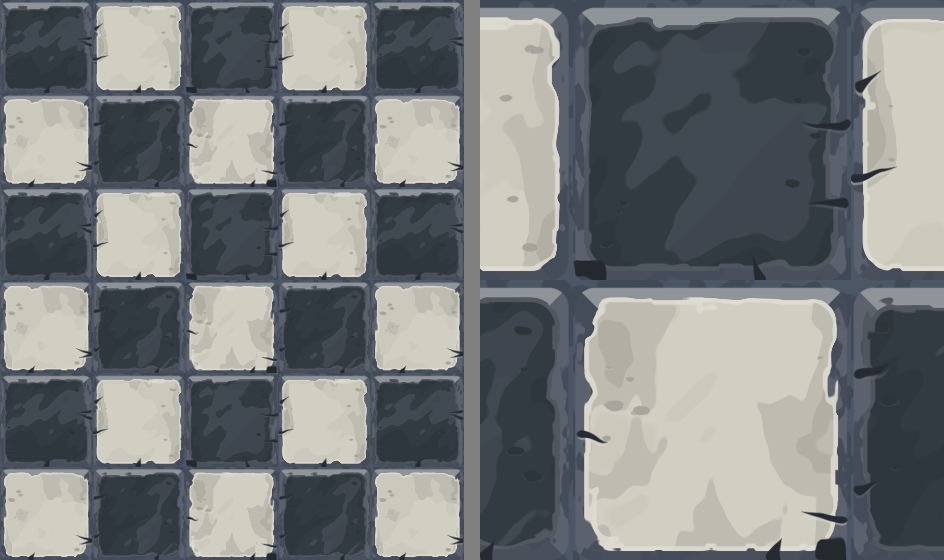
Left: the whole. Right: its middle third, enlarged.
This pattern is drawn by a WebGL 2 fragment shader. Its source:

```glsl
#version 300 es
precision highp float;
uniform vec2 u_resolution;
out vec4 outColor;

float hash(vec2 p) {
  vec3 q = fract(vec3(p.xyx) * 0.1031);
  q += dot(q, q.yzx + 33.33);
  return fract((q.x + q.y) * q.z);
}

float noise(vec2 p) {
  vec2 i = floor(p), f = fract(p);
  f = f * f * (3.0 - 2.0 * f);
  return mix(mix(hash(i), hash(i + vec2(1, 0)), f.x),
             mix(hash(i + vec2(0, 1)), hash(i + vec2(1, 1)), f.x), f.y);
}

float fbm(vec2 p) {
  return 0.6 * noise(p) + 0.27 * noise(p * 2.1 + 7.0) + 0.13 * noise(p * 4.3 + 3.0);
}

float roundedBox(vec2 p, vec2 halfSize, float radius) {
  vec2 q = abs(p) - halfSize + radius;
  return length(max(q, 0.0)) + min(max(q.x, q.y), 0.0) - radius;
}

// Wedge that narrows from a to b
float taper(vec2 p, vec2 a, vec2 b, float width) {
  vec2 d = b - a;
  float t = clamp(dot(p - a, d) / dot(d, d), 0.0, 1.0);
  return length(p - a - d * t) - width * (1.0 - t);
}

void main() {
  vec2 grid = gl_FragCoord.xy / u_resolution * vec2(5, 6);
  vec2 cell = floor(grid);
  vec2 p = fract(grid) - vec2(0.497, 0.485);
  float px = 6.0 / u_resolution.y;
  bool dark = mod(cell.x + cell.y, 2.0) > 0.5;
  // Tiles mirror about the middle column and repeat every two rows
  float seed = abs(cell.x - 2.0) + 3.0 * mod(cell.y, 2.0);
  vec2 shift = vec2(seed * 17.0 + 20.0, seed * 9.0 + 40.0);

  // Grout
  vec3 color = mix(vec3(0.25, 0.29, 0.34), vec3(0.30, 0.34, 0.40),
                   smoothstep(0.45, 0.5, fbm(p * 9.0 + shift)));

  // Bevel, lit from above
  float bevel = roundedBox(p, vec2(0.488, 0.487), 0.07);
  vec3 bevelColor = vec3(0.36, 0.38, 0.43);
  float lit = smoothstep(-px, px, p.y - abs(p.x) - 0.005);
  float under = smoothstep(-px, px, -p.y - abs(p.x));
  bevelColor = mix(bevelColor, vec3(0.56, 0.58, 0.60), lit);
  bevelColor = mix(bevelColor, vec3(0.29, 0.31, 0.36), under);
  float sideWear = smoothstep(0.52, 0.56, fbm(p * vec2(14, 8) + shift + 5.0));
  bevelColor = mix(bevelColor, vec3(0.27, 0.30, 0.35), sideWear * (1.0 - lit));
  color = mix(color, bevelColor, smoothstep(px, -px, bevel));

  // Face with chipped edges
  float chip = smoothstep(0.54, 0.78, noise(p * 8.0 + shift));
  chip += 0.35 * smoothstep(0.55, 0.8, noise(p * 21.0 + shift));
  float face = roundedBox(p, vec2(0.456, 0.453), 0.105) + 0.028 * chip;
  float inside = smoothstep(0.6 * px, -0.6 * px, face);

  // Flat stains in two tones
  vec2 slant = vec2(p.x + p.y, p.y - p.x);
  float edge = max(abs(p.x), 0.8 * abs(p.y));
  vec3 stone, stain, rim;
  float amount;
  if (dark) {
    stone = vec3(0.255, 0.285, 0.32);
    stain = vec3(0.20, 0.23, 0.26);
    rim = vec3(0.40, 0.42, 0.45);
    amount = fbm(slant * vec2(1.7, 3.4) + shift) + 0.55 * edge - 0.55;
  } else {
    stone = vec3(0.82, 0.81, 0.76);
    stain = vec3(0.745, 0.735, 0.69);
    rim = vec3(0.89, 0.88, 0.84);
    amount = fbm(p * vec2(4.2, 3.0) + shift) + 1.1 * edge - 0.94;
  }
  float tone = smoothstep(-0.01, 0.01, fbm(slant * vec2(1.5, 2.5) + shift + 11.0) - 0.5);
  vec3 faceColor = stone * (1.0 - 0.03 * tone);
  faceColor = mix(faceColor, stain, smoothstep(-0.008, 0.008, amount));
  faceColor = mix(faceColor, stain * 0.93, smoothstep(-0.008, 0.008, amount - 0.17));

  // Small pits near the sides
  for (int i = 0; i < 7; i++) {
    vec2 key = vec2(float(i) + 3.0, seed + 11.0);
    float side = hash(key) < 0.5 ? -1.0 : 1.0;
    vec2 center = vec2(side * mix(0.25, 0.40, hash(key + 20.0)),
                       mix(-0.38, 0.38, hash(key + 40.0)));
    float size = mix(0.010, 0.042, pow(hash(key + 60.0), 2.0));
    vec2 q = (p - center) * vec2(1.0, 1.7);
    float pit = length(q) - size * (0.75 + 0.5 * noise(p * 40.0 + shift));
    faceColor = mix(faceColor, stain * 0.88, smoothstep(px, -px, pit));
    float lip = abs(pit) - 0.003 + 0.02 * step(0.0, q.y) * q.y / size;
    faceColor = mix(faceColor, mix(stain, rim, 0.3), 0.5 * smoothstep(px, -px, lip));
  }

  // Bright rim
  float rimLine = smoothstep(0.011 + px, 0.011 - px, abs(face + 0.006));
  faceColor = mix(faceColor, rim, rimLine * (dark ? 0.6 : 0.75));
  color = mix(color, faceColor, inside);

  // Cracks cut in from the sides and the bottom
  vec2 bent = p + 0.035 * (vec2(noise(p * 13.0 + shift), noise(p * 13.0 + shift + 9.0)) - 0.5);
  for (int i = 0; i < 3; i++) {
    vec2 key = vec2(float(i) + 31.0, seed + 5.0);
    float side = hash(key) < 0.5 ? -1.0 : 1.0;
    float along = mix(-0.36, 0.36, hash(key + 13.0));
    vec2 start = i == 2 ? vec2(along, -0.475) : vec2(side * 0.475, along);
    vec2 run = i == 2 ? vec2(-0.03 * side, 0.07)
                      : vec2(-side * mix(0.08, 0.16, hash(key + 7.0)), 0.08 * hash(key + 3.0) - 0.02);
    float crack = taper(bent, start, start + run, i == 2 ? 0.028 : 0.017);
    float glint = taper(bent + vec2(0.0, 0.012), start, start + run, 0.015);
    color = mix(color, mix(color, rim, 0.4), smoothstep(px, -px, glint));
    color = mix(color, vec3(0.15, 0.17, 0.20), smoothstep(px, -px, crack));
  }

  // Broken lower corner on the middle column
  if (seed == 0.0 || seed == 3.0) {
    vec2 corner = vec2(dark ? -0.44 : 0.43, -0.45);
    float broken = roundedBox(bent - corner, vec2(0.055, 0.035), 0.015);
    color = mix(color, vec3(0.14, 0.16, 0.19), smoothstep(px, -px, broken));
  }
  outColor = vec4(color, 1.0);
}
```
